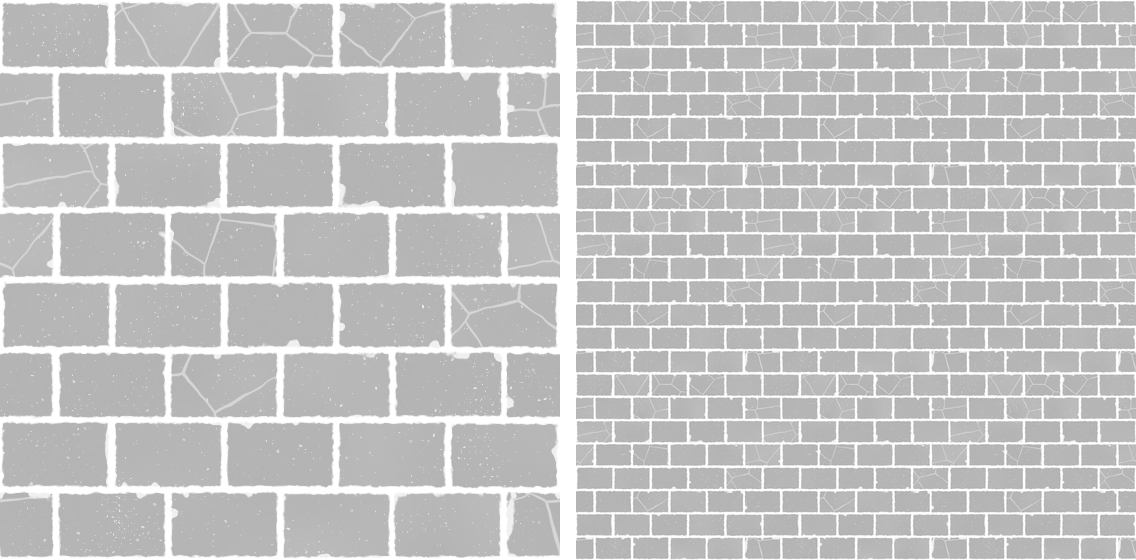
Left, the tile; right, the same tile 3 across and 3 down.
Give the GLSL for this texture map, as a WebGL 2 fragment shader.

```glsl
#version 300 es
precision highp float;
precision highp int;
// Worn grey brick wall in running bond, with white mortar, chips, specks and cracks.

uniform vec2 u_resolution;
out vec4 fragColor;

const vec2 BRICKS = vec2(5.0, 8.0);
const float HALF_GAP = 0.0054;
const float CORNER = 0.004;
const float CRACK_CELL = 0.125;
const float CRACKED_SHARE = 0.16;

const vec3 MORTAR = vec3(1.0);
const vec3 CHIP = vec3(0.94);
const vec3 CRACK = vec3(0.84);
const vec3 SPECK = vec3(0.92);
const vec3 FACE_DARK = vec3(0.698);
const vec3 FACE_LIGHT = vec3(0.735);

// Integer hash: three values in 0..1 per cell and seed
vec3 hash3(vec2 cell, float seed) {
    uvec3 v = uvec3(ivec3(vec3(cell, seed)));
    v = v * 1664525u + 1013904223u;
    v.x += v.y * v.z; v.y += v.z * v.x; v.z += v.x * v.y;
    v ^= v >> 16u;
    v.x += v.y * v.z; v.y += v.z * v.x; v.z += v.x * v.y;
    return vec3(v >> 16u) / 65536.0;
}

// Value noise that wraps over the unit square
float noise(vec2 uv, float period, float seed) {
    vec2 p = uv * period;
    vec2 i = floor(p);
    vec2 f = p - i;
    f = f * f * (3.0 - 2.0 * f);
    vec2 a = mod(i, period);
    vec2 b = mod(i + 1.0, period);
    return mix(mix(hash3(a, seed).x, hash3(vec2(b.x, a.y), seed).x, f.x),
               mix(hash3(vec2(a.x, b.y), seed).x, hash3(b, seed).x, f.x), f.y);
}

// Signed distance to a rounded box, positive inside
float boxInside(vec2 p, vec2 halfSize, float radius) {
    vec2 q = abs(p) - halfSize + radius;
    return radius - length(max(q, 0.0)) - min(max(q.x, q.y), 0.0);
}

// One stretched, randomly turned fleck in some of the cells
float specks(vec2 uv, float cells, float seed, float density, float pixel) {
    vec2 p = uv * cells;
    vec2 cell = mod(floor(p), cells);
    vec3 place = hash3(cell, seed);
    vec3 form = hash3(cell, seed + 1.0);
    vec2 q = fract(p) - 0.5 - 0.35 * (place.xy - 0.5);
    float angle = 6.2832 * form.x;
    q = mat2(cos(angle), sin(angle), -sin(angle), cos(angle)) * q;
    q.y *= 1.0 + form.y;
    float radius = mix(0.1, 0.32, form.z * form.z);
    float ragged = 0.12 * (noise(uv, cells * 3.0, seed + 2.0) - 0.5);
    float soft = 0.5 * pixel * cells + 0.03;
    float shape = 1.0 - smoothstep(radius - soft, radius + soft, length(q) + ragged);
    return shape * step(place.z, density) * mix(0.3, 1.0, form.y);
}

// Distance to the nearest border between random cells
float crackDistance(vec2 p, float seed) {
    vec2 base = floor(p);
    vec2 nearest = vec2(8.0);
    for (int k = 0; k < 9; k++) {
        vec2 cell = base + vec2(k % 3 - 1, k / 3 - 1);
        vec2 r = cell + hash3(cell, seed).xy - p;
        if (dot(r, r) < dot(nearest, nearest)) nearest = r;
    }
    float border = 8.0;
    for (int k = 0; k < 25; k++) {
        vec2 cell = base + vec2(k % 5 - 2, k / 5 - 2);
        vec2 r = cell + hash3(cell, seed).xy - p;
        vec2 span = r - nearest;
        if (dot(span, span) > 0.0001)
            border = min(border, dot(0.5 * (r + nearest), normalize(span)));
    }
    return border;
}

void main() {
    vec2 uv = gl_FragCoord.xy / u_resolution;
    float pixel = 1.0 / min(u_resolution.x, u_resolution.y);

    // Brick layout: every other course moves by half a brick
    vec2 grid = uv * BRICKS;
    grid.x += 0.5 * (1.0 - mod(floor(grid.y), 2.0));
    vec2 id = mod(floor(grid), BRICKS);
    float seed = 50.0 + 10.0 * (id.x + BRICKS.x * id.y);
    vec3 traits = hash3(id, 7.0);
    vec2 local = (fract(grid) - 0.5) / BRICKS;

    // Rough outline, with larger chips bitten from it
    vec2 shifted = local + 0.002 * (hash3(id, 8.0).xy - 0.5);
    float inside = boxInside(shifted, 0.5 / BRICKS - HALF_GAP, CORNER);
    inside += 0.0035 * (noise(uv, 100.0, seed) - 0.5);
    inside += 0.0022 * (noise(uv, 230.0, seed + 1.0) - 0.5);
    float bite = 0.012 * smoothstep(0.74, 0.97, noise(uv, 36.0, seed + 2.0));
    float soft = 0.5 * pixel;
    float mortar = 1.0 - smoothstep(-0.0012 - soft, 0.0016 + soft, inside);
    float chipped = 1.0 - smoothstep(-0.001 - soft, 0.0018 + soft, inside - bite);

    // Faint shading of the face
    float shade = noise(uv, 9.0, seed + 3.0) * traits.y;
    shade += 0.12 * (noise(uv, 180.0, 3.0) - 0.5);
    vec3 color = mix(FACE_DARK, FACE_LIGHT, clamp(0.15 + shade, 0.0, 1.0));

    // Specks gather in patches, more on worn bricks
    float patches = smoothstep(0.4, 0.85, noise(uv, 15.0, seed + 4.0)) * traits.z;
    float flecks = max(specks(uv, 190.0, 11.0, 0.05 + 0.25 * patches, pixel),
                       specks(uv, 96.0, 21.0, 0.03 + 0.3 * patches, pixel));
    color = mix(color, SPECK, flecks);

    // Branching cracks on a few bricks
    if (traits.x < CRACKED_SHARE) {
        vec2 warp = 0.004 * vec2(noise(uv, 60.0, 31.0), noise(uv, 60.0, 32.0));
        float gap = crackDistance((local + warp) / CRACK_CELL, seed + 5.0) * CRACK_CELL;
        float width = mix(0.0008, 0.0024, noise(uv, 24.0, 33.0));
        color = mix(color, CRACK, 1.0 - smoothstep(width - soft, width + soft + 0.0008, gap));
    }

    color = mix(color, CHIP, chipped);
    fragColor = vec4(mix(color, MORTAR, mortar), 1.0);
}
```
